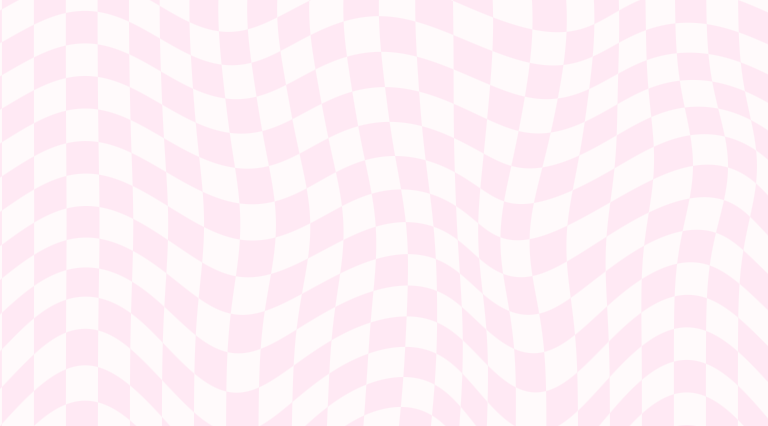
Give the GLSL for this pattern, as a Shadertoy shader.

```glsl
// A soft pink and off-white checkerboard, bent like rippling cloth.
// Columns sway sideways through broad smooth bumps; rows roll in a cosine wave
// that deepens downward. Checks are antialiased in the warped coordinates.

const float PI = 3.14159265;
const float COLUMNS = 24.0;
const float ROW_HEIGHT = 1.017;
const float WAVE_PERIOD = 9.4;
const float FIRST_CREST = 2.6;
const vec3 PINK = vec3(1.0, 0.915, 0.957);
const vec3 PALE = vec3(1.0, 0.98, 0.984);

// Smooth elliptical bump, 1 at its center.
float bump(vec2 p, vec2 center, vec2 radius) {
    vec2 d = (p - center) / radius;
    return exp(-dot(d, d));
}

// Bell curve along one axis.
float bell(float x, float center, float radius) {
    float d = (x - center) / radius;
    return exp(-d * d);
}

// Sideways shift of the column edges, in cells.
float sway(vec2 p) {
    float shift = -0.41 * bump(p, vec2(9.5, 0.3), vec2(3.4, 2.5));
    shift += 0.66 * bump(p, vec2(16.8, 0.6), vec2(2.4, 3.4));
    shift += 0.59 * bump(p, vec2(9.0, 7.0), vec2(3.8, 2.65));
    shift += 0.59 * bump(p, vec2(12.5, 10.6), vec2(2.5, 4.7));
    shift -= 0.56 * bump(p, vec2(16.7, 7.5), vec2(2.2, 2.5));
    shift += 0.69 * bump(p, vec2(22.0, 5.2), vec2(2.6, 2.35));
    return shift;
}

// Column coordinate, inverting the sway by fixed-point iteration.
float columnAt(vec2 p) {
    float start = p.x - 0.06;
    float column = start;
    for (int i = 0; i < 5; i++) {
        column = start - sway(vec2(column, p.y));
    }
    return column;
}

// Downward sag of the rows, in cells; depth runs 0 at top to 1 at bottom.
float sag(float column, float depth) {
    float phase = 2.0 * PI * (column - FIRST_CREST) / WAVE_PERIOD;
    float wave = (1.66 + 1.31 * depth * depth) * 0.5 * (1.0 - cos(phase));

    // Each crest sits slightly differently down the cloth.
    float left = -0.25 * bell(depth, 0.74, 0.13);
    float middle = 0.12 + 0.38 * sin(PI * depth);
    float right = mix(0.37, -0.28, smoothstep(0.05, 0.38, depth));
    return wave
        + left * bell(column, FIRST_CREST, 2.5)
        + middle * bell(column, FIRST_CREST + WAVE_PERIOD, 2.5)
        + right * bell(column, FIRST_CREST + 2.0 * WAVE_PERIOD, 2.5);
}

// Antialiased square wave: +1 in even cells, -1 in odd cells.
float stripe(float coord) {
    float edgeDistance = abs(mod(coord - 0.5, 2.0) - 1.0) - 0.5;
    return clamp(2.0 * edgeDistance / max(fwidth(coord), 1e-4), -1.0, 1.0);
}

void mainImage(out vec4 fragColor, in vec2 fragCoord) {
    // Cell units, measured down from the top left.
    vec2 p = vec2(fragCoord.x, iResolution.y - fragCoord.y) * COLUMNS / iResolution.x;
    float depth = 1.0 - fragCoord.y / iResolution.y;

    float column = columnAt(p);
    float row = (p.y - 0.34 - sag(column, depth)) / ROW_HEIGHT;

    float checker = 0.5 + 0.5 * stripe(column) * stripe(row);
    fragColor = vec4(mix(PALE, PINK, checker), 1.0);
}
```
